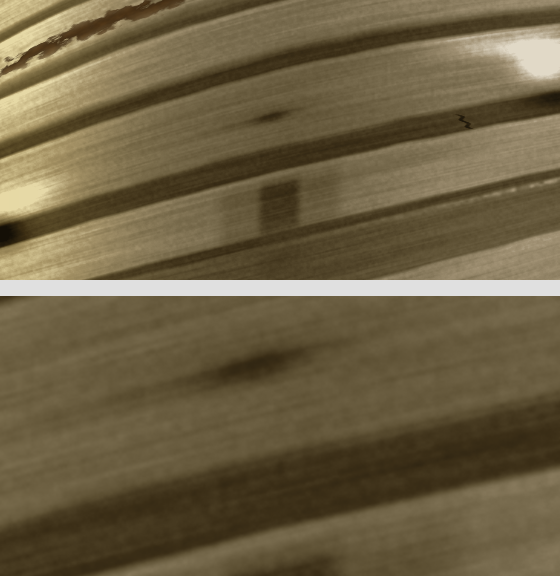
Top, the full canvas; bottom, a detail of the centre.
Give the GLSL for this texture, as a Shadertoy shader.

```glsl
// Brushed metal rings seen close up: curved pale bands parted by dark grooves.
// The plane is unbent into (x, ring height), then a tone is built from light,
// grooves, streaks, stains and rust, and mapped through a colour ramp.

const vec3 RAMP[5] = vec3[5](
    vec3(0.23, 0.18, 0.09), vec3(0.36, 0.31, 0.20), vec3(0.47, 0.42, 0.31),
    vec3(0.63, 0.57, 0.46), vec3(0.88, 0.85, 0.79));
const vec3 WARM_TINT = vec3(1.03, 1.0, 0.80);
const vec3 RUST = vec3(0.22, 0.14, 0.05);

// Each groove: bottom height, top height, softness of the top, depth
const int GROOVES = 6;
const vec4 GROOVE[GROOVES] = vec4[GROOVES](
    vec4(0.850, 0.885, 0.020, 0.80), vec4(0.645, 0.690, 0.030, 0.85),
    vec4(0.430, 0.485, 0.022, 1.00), vec4(0.113, 0.192, 0.014, 1.00),
    vec4(-0.108, -0.078, 0.008, 0.95), vec4(-0.295, -0.085, 0.012, 0.62));

const float BASE_TONE = 1.42;
const float EDGE_SOFTNESS = 0.006;
const float STREAK_STRENGTH = 0.85;
const float GRAIN_STRENGTH = 0.55;

float hash(vec2 p) {
    return fract(sin(dot(p, vec2(127.1, 311.7))) * 43758.5453);
}

float noise(vec2 p) {
    vec2 i = floor(p), f = fract(p);
    f = f * f * (3.0 - 2.0 * f);
    return mix(mix(hash(i), hash(i + vec2(1, 0)), f.x),
               mix(hash(i + vec2(0, 1)), hash(i + vec2(1, 1)), f.x), f.y);
}

float fbm(vec2 p) {
    float sum = 0.0, amp = 0.5;
    for (int i = 0; i < 4; i++) {
        sum += amp * noise(p);
        p = p * 2.03 + 7.1;
        amp *= 0.5;
    }
    return sum;
}

// Soft elliptical spot
float spot(vec2 p, vec2 centre, vec2 radius) {
    vec2 d = (p - centre) / radius;
    return exp(-dot(d, d));
}

// Soft-edged rectangle
float patchMask(vec2 p, vec2 centre, vec2 halfSize, float soft) {
    vec2 m = 1.0 - smoothstep(halfSize - soft, halfSize + soft, abs(p - centre));
    return m.x * m.y;
}

// Height across the rings: the inverse of a fan of parabolas
float ringHeight(vec2 p) {
    float x = p.x;
    return (p.y - 0.28 * x + 0.02 * x * x) / (1.0 + 0.27 * x - 0.13 * x * x);
}

vec3 ramp(float tone) {
    vec3 c = RAMP[0];
    for (int i = 1; i < 5; i++)
        c = mix(c, RAMP[i], clamp(tone - float(i - 1), 0.0, 1.0));
    return c * (1.0 + 0.45 * clamp(tone, -1.5, 0.0));
}

void mainImage(out vec4 fragColor, in vec2 fragCoord) {
    vec2 p = fragCoord / iResolution.y;
    float h = ringHeight(p);
    vec2 q = vec2(p.x, h);
    float px = 1.0 / iResolution.y;

    // Light falling off from both sides
    float left = exp(-p.x * p.x / 0.22);
    float right = smoothstep(1.0, 1.95, p.x);
    float tone = BASE_TONE + 1.75 * left + 0.95 * right
               + 0.55 * smoothstep(0.40, 0.60, h)
               + 0.35 * (1.0 - smoothstep(0.08, 0.14, h));

    // Brushing along the rings, and grain
    float streak = noise(vec2(p.x * 2.5, h * 75.0)) * 0.5
                 + noise(vec2(p.x * 6.0 + 9.0, h * 190.0)) * 0.35
                 + noise(vec2(p.x * 1.5, h * 22.0 + 4.0)) * 0.4 - 0.62;
    tone += STREAK_STRENGTH * streak;

    // Glare on the widest band
    tone += 1.6 * spot(q, vec2(0.02, 0.26), vec2(0.18, 0.060));
    tone += 2.4 * spot(p, vec2(1.94, 0.780), vec2(0.10, 0.085));
    tone += 1.3 * spot(p, vec2(1.78, 0.835), vec2(0.25, 0.045));

    // Reflected dark stains
    tone -= 1.2 * spot(q, vec2(0.97, 0.290), vec2(0.065, 0.016));
    tone -= 0.5 * spot(q, vec2(0.99, 0.290), vec2(0.22, 0.030));
    tone -= 1.1 * patchMask(q, vec2(0.997, 0.005), vec2(0.07, 0.078), 0.022);
    tone -= 0.6 * patchMask(q, vec2(1.00, 0.005), vec2(0.21, 0.085), 0.035);
    tone -= 0.7 * spot(q, vec2(1.00, -0.17), vec2(0.08, 0.04));

    // Grooves with a worn pale rim below each
    float wobble = 0.006 * (noise(vec2(p.x * 9.0, h * 6.0)) - 0.5);
    float soft = max(EDGE_SOFTNESS, px);
    for (int i = 0; i < GROOVES; i++) {
        vec4 g = GROOVE[i];
        float hw = h + wobble;
        float inside = smoothstep(g.x - soft, g.x + soft, hw)
                     * (1.0 - smoothstep(g.y - g.z, g.y + g.z, hw));
        float floorTone = 0.05 + 0.8 * left + 0.4 * right + 0.8 * streak;
        tone = mix(tone, floorTone, inside * g.w);
        tone += 0.35 * exp(-pow((hw - g.x + 0.012) / 0.006, 2.0));
    }
    tone += 1.6 * right * exp(-pow((h + 0.118) / 0.010, 2.0)) * noise(p * 60.0);

    // Shaded corners and a small scratch
    tone -= 3.0 * spot(p, vec2(0.0, 0.17), vec2(0.08, 0.06));
    tone -= 1.7 * spot(p, vec2(1.98, 0.66), vec2(0.13, 0.04));
    vec2 s = p - vec2(1.66, 0.565);
    float bend = abs(s.x + 0.9 * s.y + 0.008 * sin(s.y * 260.0));
    tone -= 1.3 * (1.0 - smoothstep(0.003, 0.012, bend))
          * (1.0 - smoothstep(0.020, 0.030, abs(s.y)));

    tone += GRAIN_STRENGTH * (fbm(p * 90.0) - 0.47);

    // Rust crust in the uppermost channel, pale flakes between dark lumps
    float crust = fbm(vec2(p.x * 16.0, h * 34.0));
    float channel = spot(vec2(0.0, h), vec2(0.0, 0.757), vec2(1.0, 0.050));
    channel *= 1.0 - smoothstep(0.65, 0.95, p.x);
    float rust = smoothstep(0.36, 0.50, crust * (0.30 + 0.72 * channel)) * channel;
    tone += 0.9 * channel * (noise(q * vec2(40.0, 90.0)) - 0.5);

    vec3 col = ramp(tone) * mix(vec3(1.0), WARM_TINT, 0.06 + 0.85 * left);
    col = mix(col, RUST * (0.5 + 1.1 * crust), 0.92 * rust);
    fragColor = vec4(clamp(col, 0.0, 1.0), 1.0);
}
```
